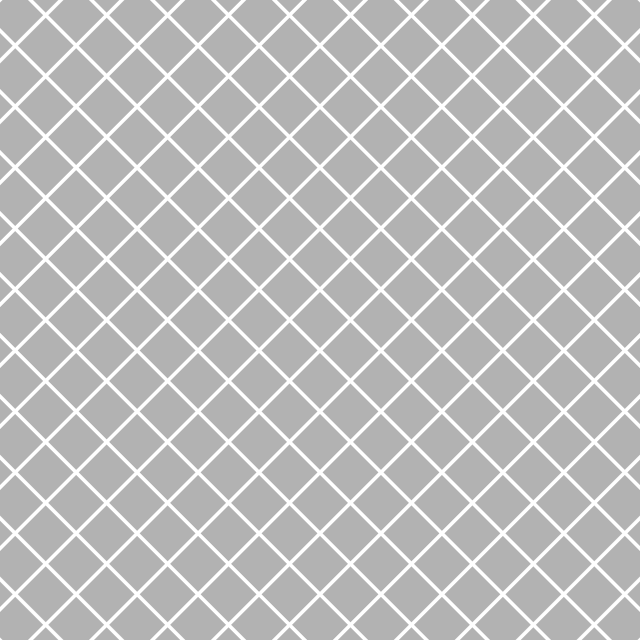
Reproduce this pattern procedurally as a three.js fragment shader.

```glsl
// Diagonal lattice: two families of thin white lines cross at right angles
// over flat grey, forming diamonds. Each family is a repeated distance to a
// line, with one diamond centred on the canvas.

#define DIAMONDS 10.5          // diamonds across and down the canvas
#define LINE_WIDTH 0.0056      // stroke width, as a fraction of the canvas
#define GROUND_COLOR vec3(0.698)
#define LINE_COLOR vec3(1.0)

varying vec2 vUv;

// Canvas distance to the nearest line of each diagonal family.
vec2 latticeDistance(vec2 uv) {
  vec2 cell = (uv - 0.5) * DIAMONDS;
  vec2 diagonal = vec2(cell.x + cell.y, cell.x - cell.y);
  return abs(fract(diagonal) - 0.5) / (sqrt(2.0) * DIAMONDS);
}

void main() {
  // Antialiased coverage over one pixel, measured in canvas units.
  float pixel = max(fwidth(vUv.x), 1e-5);
  vec2 stroke = clamp(0.5 + (0.5 * LINE_WIDTH - latticeDistance(vUv)) / pixel, 0.0, 1.0);

  // Layer both families over the ground.
  float coverage = 1.0 - (1.0 - stroke.x) * (1.0 - stroke.y);
  gl_FragColor = vec4(mix(GROUND_COLOR, LINE_COLOR, coverage), 1.0);
}
```
